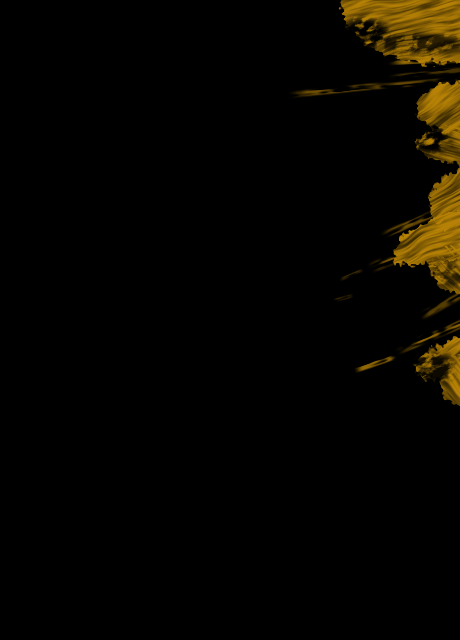
Reproduce this background procedurally as a Shadertoy shader.

```glsl
const vec3 GOLD = vec3(0.66, 0.47, 0.02);
const float EDGE_ROUGHNESS = 0.015;
const float SHADE_LOW = 0.28;
const float SHADE_HIGH = 1.08;
const vec2 BRISTLE_FREQ = vec2(22.0, 230.0);
const vec2 STREAK_FREQ = vec2(32.0, 330.0);

float hash(vec2 p) {
    vec3 q = fract(p.xyx * 0.1031);
    q += dot(q, q.yzx + 33.33);
    return fract((q.x + q.y) * q.z);
}

float noise(vec2 p) {
    vec2 i = floor(p), f = fract(p);
    f = f * f * (3.0 - 2.0 * f);
    return mix(mix(hash(i), hash(i + vec2(1, 0)), f.x),
               mix(hash(i + vec2(0, 1)), hash(i + vec2(1, 1)), f.x), f.y);
}

float fbm(vec2 p) {
    float sum = 0.0, amp = 0.5;
    for (int i = 0; i < 4; i++) {
        sum += amp * noise(p);
        p = p * 2.03 + 17.1;
        amp *= 0.5;
    }
    return sum / 0.9375;
}

vec2 turn(vec2 p, float angle) {
    float c = cos(angle), s = sin(angle);
    return vec2(c * p.x + s * p.y, c * p.y - s * p.x);
}

// Approximate signed distance to a tilted ellipse
float ellipse(vec2 p, vec2 radius, float tilt) {
    vec2 q = turn(p, tilt);
    float k = length(q / radius);
    return k * (k - 1.0) / max(length(q / (radius * radius)), 0.001);
}

// Thick dab with a ragged edge and bristle marks
float dab(vec2 p, vec2 center, vec2 radius, float tilt, float grain) {
    float rough = fbm(p * 65.0) - 0.5 + 0.5 * (noise(p * 230.0) - 0.5);
    float d = ellipse(p - center, radius, tilt) + EDGE_ROUGHNESS * rough;
    float soft = 1.0 / iResolution.y;
    float cover = 1.0 - smoothstep(-soft, soft, d);
    vec2 bent = p + 0.012 * vec2(noise(p * 24.0), noise(p * 24.0 + 9.0));
    vec2 q = turn(bent, grain);
    float marks = 0.6 * noise(q * BRISTLE_FREQ) + 0.4 * noise(q * BRISTLE_FREQ * 2.1);
    float patches = fbm(q * vec2(18.0, 45.0));
    float shade = smoothstep(0.12, 0.72, 0.6 * marks + 0.4 * patches);
    return cover * mix(SHADE_LOW, SHADE_HIGH, shade);
}

// Broken dry-brush stroke from a to b
float streak(vec2 p, vec2 a, vec2 b, float width, float strength) {
    vec2 axis = b - a;
    vec2 q = turn(p - a, atan(axis.y, axis.x));
    float t = q.x / length(axis);
    float ends = smoothstep(-0.05, 0.2, t) * (1.0 - smoothstep(0.85, 1.1, t));
    float body = 1.0 - smoothstep(0.3, 1.0, abs(q.y) / width);
    float hairs = noise(q * STREAK_FREQ + a * 91.0);
    float gaps = noise(q * vec2(85.0, 210.0) + b * 57.0);
    return strength * ends * body * smoothstep(0.32, 0.72, 0.65 * hairs + 0.35 * gaps);
}

// Dry area where the ground shows through
float wear(vec2 p, vec2 center, vec2 radius, float amount) {
    float zone = 1.0 - smoothstep(0.5, 1.15, length((p - center) / radius));
    float holes = smoothstep(0.3, 0.58, fbm(turn(p, 0.4) * vec2(65.0, 110.0)));
    return 1.0 - amount * zone * holes;
}

void mainImage(out vec4 fragColor, in vec2 fragCoord) {
    vec2 p = fragCoord / iResolution.y;

    // Top dab, worn along its lower side
    float paint = dab(p, vec2(0.677, 0.993), vec2(0.143, 0.091), 0.0, 0.22);
    paint *= wear(p, vec2(0.569, 0.947), vec2(0.046, 0.030), 1.0);
    paint *= wear(p, vec2(0.660, 0.931), vec2(0.085, 0.020), 0.75);

    // Upper pair
    float upper = dab(p, vec2(0.719, 0.831), vec2(0.069, 0.040), 0.0, 0.6);
    upper = max(upper, dab(p, vec2(0.716, 0.776), vec2(0.065, 0.031), 0.0, -0.3));
    upper *= wear(p, vec2(0.672, 0.782), vec2(0.038, 0.026), 1.0);
    paint = max(paint, upper);

    // Middle group
    paint = max(paint, dab(p, vec2(0.723, 0.681), vec2(0.052, 0.052), 0.0, 0.65));
    paint = max(paint, dab(p, vec2(0.710, 0.632), vec2(0.104, 0.036), 0.32, 0.36));
    float curl = dab(p, vec2(0.716, 0.581), vec2(0.042, 0.038), 0.0, -0.9);
    paint = max(paint, curl * wear(p, vec2(0.700, 0.575), vec2(0.035, 0.030), 0.6));

    // Lower group
    float lower = dab(p, vec2(0.719, 0.443), vec2(0.073, 0.029), 0.32, 0.6);
    lower = max(lower, dab(p, vec2(0.724, 0.408), vec2(0.036, 0.044), 0.0, -0.8));
    lower *= wear(p, vec2(0.675, 0.425), vec2(0.042, 0.030), 0.9);
    paint = max(paint, lower);

    // Dry trails
    paint = max(paint, streak(p, vec2(0.610, 0.903), vec2(0.735, 0.908), 0.007, 0.9));
    paint = max(paint, streak(p, vec2(0.610, 0.879), vec2(0.730, 0.892), 0.006, 0.4));
    paint = max(paint, streak(p, vec2(0.456, 0.852), vec2(0.592, 0.866), 0.007, 0.65));
    paint = max(paint, streak(p, vec2(0.570, 0.863), vec2(0.710, 0.875), 0.006, 0.6));
    paint = max(paint, streak(p, vec2(0.579, 0.581), vec2(0.685, 0.624), 0.011, 0.75));
    paint = max(paint, streak(p, vec2(0.599, 0.632), vec2(0.694, 0.674), 0.008, 0.65));
    paint = max(paint, streak(p, vec2(0.530, 0.562), vec2(0.565, 0.577), 0.004, 0.35));
    paint = max(paint, streak(p, vec2(0.521, 0.530), vec2(0.550, 0.538), 0.004, 0.35));
    paint = max(paint, streak(p, vec2(0.658, 0.505), vec2(0.730, 0.545), 0.009, 0.5));
    paint = max(paint, streak(p, vec2(0.555, 0.421), vec2(0.615, 0.442), 0.006, 0.9));
    paint = max(paint, streak(p, vec2(0.622, 0.452), vec2(0.730, 0.498), 0.009, 0.8));

    fragColor = vec4(GOLD * paint, 1.0);
}
```
